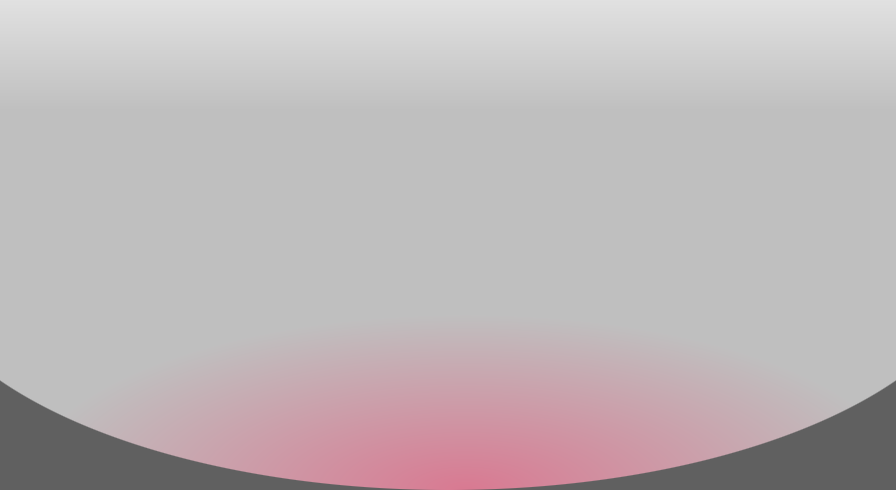
Give the GLSL for this background, as a Shadertoy shader.

```glsl
// Pale grey panel with a curved lower rim, a soft top sheen and a rose glow from below.

const vec3 PANEL_GREY = vec3(0.750);
const vec3 SHEEN_GREY = vec3(0.882);
const vec3 FLOOR_GREY = vec3(0.376);
const vec3 GLOW_ROSE  = vec3(0.850, 0.475, 0.570);

const float SHEEN_START  = 0.775;            // height where the sheen begins
const vec2  RIM_CENTER   = vec2(0.5, 0.5);
const vec2  RIM_RADIUS   = vec2(0.6, 0.5);
const vec2  GLOW_CENTER  = vec2(0.52, 0.0);
const vec2  GLOW_RADIUS  = vec2(0.5, 0.36);

// Normalised radius: 0 at the center, 1 on the ellipse.
float ellipseRadius(vec2 p, vec2 center, vec2 radius) {
    return length((p - center) / radius);
}

void mainImage(out vec4 fragColor, in vec2 fragCoord) {
    vec2 uv = fragCoord / iResolution.xy;

    // Panel with a linear sheen along the top
    float sheen = clamp((uv.y - SHEEN_START) / (1.0 - SHEEN_START), 0.0, 1.0);
    vec3 color = mix(PANEL_GREY, SHEEN_GREY, sheen);

    // Rose glow, fading linearly outward
    float glow = 1.0 - ellipseRadius(uv, GLOW_CENTER, GLOW_RADIUS);
    color = mix(color, GLOW_ROSE, clamp(glow, 0.0, 1.0));

    // Dark floor outside the rim, lower half only
    vec2 rimPoint = vec2(uv.x, min(uv.y, RIM_CENTER.y));
    float rim = ellipseRadius(rimPoint, RIM_CENTER, RIM_RADIUS) - 1.0;
    float edge = max(fwidth(rim), 1e-5);
    color = mix(color, FLOOR_GREY, clamp(rim / edge + 0.5, 0.0, 1.0));

    fragColor = vec4(color, 1.0);
}
```
